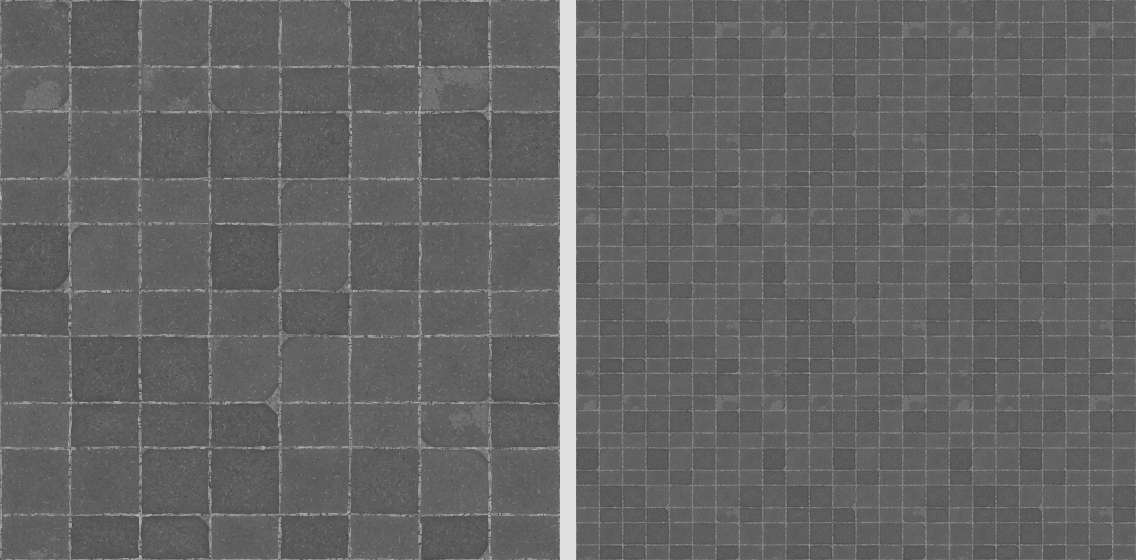
Left, the tile; right, the same tile 3 across and 3 down.
Write a three.js fragment shader that draws this texture.

```glsl
// Worn grey floor tiles in alternating tall and short rows with pale, crumbling joints.
#define COLUMNS 8.0
#define ROW_PAIRS 5.0
#define SPLIT 0.403          // share of a row pair taken by the short row
#define JOINT vec2(0.0027, 0.0023) // half widths: vertical, horizontal
#define WOBBLE 0.0022
#define SOFT 0.0010
#define GRAIN 0.085
#define CHIP_SHARE 0.36      // share of tiles with a worn corner
#define STAIN_SHARE 0.13     // share of tiles with a pale stain

varying vec2 vUv;

const vec3 TILE = vec3(0.376);
const vec3 DARK = vec3(0.270);
const vec3 WORN = vec3(0.480);
const vec3 GROUT = vec3(0.570);

float hash(vec2 p) {
  vec3 a = fract(p.xyx * 0.1031);
  a += dot(a, a.yzx + 33.33);
  return fract((a.x + a.y) * a.z);
}

// Value noise that wraps after n cells
float noise(vec2 uv, vec2 n) {
  vec2 p = uv * n, i = floor(p) + 0.5, f = fract(p);
  f = f * f * (3.0 - 2.0 * f);
  vec2 a = mod(i, n) + n.yx, b = mod(i + 1.0, n) + n.yx;
  return mix(mix(hash(a), hash(vec2(b.x, a.y)), f.x),
             mix(hash(vec2(a.x, b.y)), hash(b), f.x), f.y);
}

float fbm(vec2 uv, float n) {
  float sum = 0.0, amp = 0.533;
  for (int k = 0; k < 4; k++) {
    sum += amp * noise(uv, vec2(n));
    n *= 2.0;
    amp *= 0.5;
  }
  return sum;
}

// One short random scratch per cell, kept inside its cell
float scratches(vec2 uv, float n, float share, float len) {
  vec2 i = mod(floor(uv * n) + 0.5, vec2(n)) + n;
  vec2 q = fract(uv * n) - 0.5;
  q -= 0.4 * (vec2(hash(i + 1.7), hash(i + 5.3)) - 0.5);
  float angle = 6.2832 * hash(i + 9.1);
  vec2 dir = vec2(cos(angle), sin(angle));
  float reach = len * hash(i + 13.9);
  float t = clamp(dot(q, dir), -reach, reach);
  float d = length(q - t * dir) / n;
  return step(hash(i + 21.3), share) * (1.0 - smoothstep(0.0004, 0.0016, d));
}

void main() {
  vec2 uv = vUv;
  float grain = 0.6 * noise(uv, vec2(512.0)) + 0.4 * noise(uv, vec2(240.0)) - 0.5;
  float mottle = fbm(uv, 32.0);
  float coarse = noise(uv, vec2(160.0));

  // Tile layout
  vec2 warp = vec2(noise(uv, vec2(24.0)), noise(uv, vec2(20.0))) - 0.5;
  vec2 scale = vec2(COLUMNS, ROW_PAIRS);
  vec2 grid = (uv + WOBBLE * warp) * scale;
  vec2 cell = floor(grid), f = fract(grid);
  float tall = step(SPLIT, f.y);
  vec2 lo = vec2(0.0, tall * SPLIT), hi = vec2(1.0, mix(SPLIT, 1.0, tall));
  vec2 halfSize = 0.5 * (hi - lo) / scale;
  vec2 q = (f - 0.5 * (lo + hi)) / scale;
  vec2 id = mod(vec2(cell.x, 2.0 * cell.y + tall) + 0.5, vec2(COLUMNS, 2.0 * ROW_PAIRS));

  // Distance to the tile edges, each tile slightly tilted
  vec2 tilt = 0.03 * (vec2(hash(id + 31.0), hash(id + 47.0)) - 0.5);
  vec2 side = halfSize - abs(q + tilt * q.yx);
  float edge = max(min(side.x, side.y), 0.0);

  // Tile face: smooth with a light rim, or rough with dirty borders
  float rough = smoothstep(0.4, 0.75, hash(id + 3.0));
  vec3 color = TILE + 0.018 * (hash(id + 61.0) - 0.5) - 0.010 * rough;
  color += GRAIN * mix(0.75, 1.35, rough) * grain + 0.035 * (mottle - 0.5);
  color += (1.0 - rough) * 0.035 * exp(-edge / 0.007);
  float dirt = exp(-edge / 0.012) * smoothstep(0.25, 0.7, mottle + 0.5 * grain);
  color = mix(color, DARK, 0.65 * rough * dirt);

  // Scratches, specks and pits
  float marks = scratches(uv, 44.0, 0.35, 0.22) + scratches(uv, 71.0, 0.28, 0.16);
  color += 0.10 * marks * mix(0.4, 1.0, coarse);
  color += 0.09 * scratches(uv, 97.0, 0.16, 0.04);
  color -= 0.10 * scratches(uv, 59.0, 0.10, 0.03);

  // Rounded, crumbled corner with a dark arc inside it
  vec2 corner = sign(vec2(hash(id + 71.0), hash(id + 83.0)) - 0.5);
  float radius = mix(0.022, 0.050, hash(id + 97.0));
  float arc = length(max(radius - halfSize + q * corner, 0.0)) - radius;
  arc += 0.005 * (mottle - 0.5) - 0.001;
  float chipped = step(hash(id + 109.0), CHIP_SHARE);
  color = mix(color, DARK, 0.35 * chipped * smoothstep(-0.010, 0.0, arc));
  vec3 crumb = WORN + 0.22 * grain + 0.10 * (coarse - 0.5);
  color = mix(color, crumb, chipped * smoothstep(0.0, 0.003, arc) * 0.9);

  // Pale stains
  float stain = smoothstep(0.53, 0.64, fbm(uv + 0.37, 16.0) + 0.12 * grain);
  stain *= step(hash(id + 127.0), STAIN_SHARE) * smoothstep(0.0, 0.008, edge);
  color = mix(color, WORN + 0.12 * grain, 0.6 * stain);

  // Joints: uneven width, bright flecks and dark cracks
  vec2 width = JOINT * mix(0.55, 1.35, noise(uv, vec2(96.0)));
  vec2 lines = 1.0 - smoothstep(width - SOFT, width + SOFT, side);
  float joint = max(lines.x, lines.y) * mix(0.65, 1.0, noise(uv, vec2(28.0)));
  vec2 along = lines.x > lines.y ? vec2(420.0, 130.0) : vec2(130.0, 420.0);
  float fleck = noise(uv, along);
  vec3 grout = GROUT + 0.30 * (fleck - 0.5) + 0.20 * grain;
  grout = mix(grout, DARK, 0.75 * smoothstep(0.66, 0.85, noise(uv + 0.21, along.yx * 0.5 + 150.0)));
  color = mix(color, DARK, 0.25 * (1.0 - smoothstep(0.002, 0.0055, edge)) * coarse);
  color = mix(color, grout, joint);

  gl_FragColor = vec4(clamp(color, 0.0, 1.0), 1.0);
}
```
